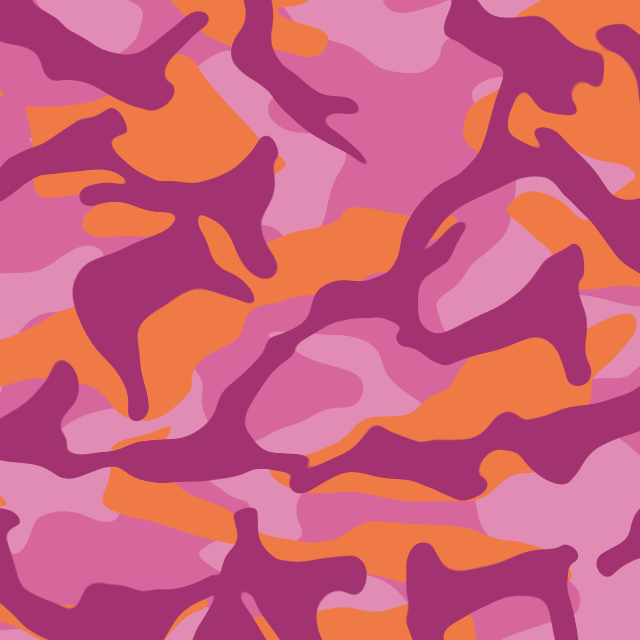
Write a three.js fragment shader that draws this pattern.

```glsl
varying vec2 vUv;

const vec3 ROSE   = vec3(0.84, 0.40, 0.61);
const vec3 BLUSH  = vec3(0.88, 0.55, 0.71);
const vec3 ORANGE = vec3(0.94, 0.48, 0.27);
const vec3 PLUM   = vec3(0.64, 0.20, 0.44);

const float EDGE = 0.0012;                  // half width of the smoothed edge
const vec2  BLUSH_FREQ = vec2(3.6, 6.6);
const vec2  ORANGE_FREQ = vec2(2.9, 6.2);
const float BLUSH_LEVEL = 0.046;            // higher level, smaller share
const float ORANGE_LEVEL = 0.072;
const float DETAIL = 0.35;                  // weight of the second octave
const float WARP_FREQ = 4.3;
const float WARP_AMOUNT = 0.10;

const vec2  BLOB_GRID = vec2(3.0, 5.0);     // plum blobs across and up
const float BLOB_JITTER = 0.45;
const float BODY_HALF = 0.07;
const vec2  BODY_RADIUS = vec2(0.024, 0.049);
const vec2  ARM_LENGTH = vec2(0.085, 0.135);
const vec2  ARM_RADIUS = vec2(0.017, 0.025);
const vec2  ARM_BEND = vec2(0.3, 1.1);
const float MAX_TILT = 0.65;
const float ARM_BLEND = 0.04;
const float BLOB_BLEND = 0.02;

vec2 hash2(vec2 p) {
  vec3 q = fract(vec3(p.xyx) * vec3(0.1031, 0.1030, 0.0973));
  q += dot(q, q.yzx + 33.33);
  return fract((q.xx + q.yz) * q.zy);
}

float corner(vec2 cell, vec2 offset) {
  float a = 6.2832 * hash2(cell).x;
  return dot(vec2(cos(a), sin(a)), offset);
}

float gradientNoise(vec2 p) {
  vec2 i = floor(p), f = fract(p), e = vec2(1.0, 0.0);
  vec2 u = f * f * f * (f * (f * 6.0 - 15.0) + 10.0);
  return mix(mix(corner(i, f), corner(i + e, f - e), u.x),
             mix(corner(i + e.yx, f - e.yx), corner(i + 1.0, f - 1.0), u.x), u.y);
}

vec2 warp(vec2 p, float seed) {
  vec2 q = p * WARP_FREQ + seed;
  vec2 bend = vec2(gradientNoise(q), gradientNoise(q + 31.7));
  vec2 ripple = vec2(gradientNoise(q * 2.3 + 57.1), gradientNoise(q * 2.3 + 83.9));
  return p + WARP_AMOUNT * (bend + 0.25 * ripple);
}

// Flat, stretched patches: positive inside
float patchField(vec2 p, vec2 freq, float level, float seed) {
  vec2 q = warp(p, seed);
  q = vec2(q.x, q.y + 0.12 * q.x) * freq + seed;
  return gradientNoise(q) + DETAIL * gradientNoise(q * 1.9 + 19.3) - level;
}

// Coverage with an even edge, from the local slope of the field
float patchMask(vec2 p, vec2 freq, float level, float seed) {
  vec2 h = vec2(0.001, 0.0);
  float f = patchField(p, freq, level, seed);
  vec2 slope = vec2(patchField(p + h, freq, level, seed) - f,
                    patchField(p + h.yx, freq, level, seed) - f) / h.x;
  return smoothstep(-EDGE, EDGE, f / max(length(slope), 0.2));
}

float smoothMin(float a, float b, float k) {
  float h = max(k - abs(a - b), 0.0) / k;
  return min(a, b) - 0.25 * h * h * k;
}

float taperedCapsule(vec2 p, vec2 a, vec2 b, float ra, float rb) {
  vec2 ab = b - a;
  float t = clamp(dot(p - a, ab) / dot(ab, ab), 0.0, 1.0);
  return length(p - a - ab * t) - mix(ra, rb, t);
}

// One body with three arms, two of them forking from the same end
float limbedBlob(vec2 p, vec2 id) {
  vec2 shape = hash2(id + 11.0), size = hash2(id + 23.0);
  float tilt = MAX_TILT * (2.0 * shape.x - 1.0);
  vec2 axis = vec2(cos(tilt), sin(tilt));
  float ra = mix(BODY_RADIUS.x, BODY_RADIUS.y, size.x);
  float rb = mix(BODY_RADIUS.x, BODY_RADIUS.y, size.y);
  float d = taperedCapsule(p, -axis * BODY_HALF, axis * BODY_HALF, ra, rb);
  float turn = shape.y < 0.5 ? -1.0 : 1.0;
  for (int i = 0; i < 3; i++) {
    float k = float(i);
    vec2 r = hash2(id + 37.0 + 7.0 * k);
    float side = i == 1 ? -1.0 : 1.0;
    float a = tilt + (i == 2 ? -turn : turn) * mix(ARM_BEND.x, ARM_BEND.y, r.x);
    vec2 root = axis * BODY_HALF * 0.6 * side;
    vec2 tip = root + side * vec2(cos(a), sin(a)) * mix(ARM_LENGTH.x, ARM_LENGTH.y, r.y);
    float arm = taperedCapsule(p, root, tip, ARM_RADIUS.x, mix(ARM_RADIUS.x, ARM_RADIUS.y, r.x));
    d = smoothMin(d, arm, ARM_BLEND);
  }
  return d;
}

// Jittered rows of blobs, every other row shifted by half a cell
float blobDistance(vec2 p) {
  float d = 1.0, row = floor(p.y * BLOB_GRID.y);
  for (int j = -1; j <= 1; j++) {
    float y = row + float(j), shift = 0.5 * mod(y, 2.0);
    float column = floor(p.x * BLOB_GRID.x - shift);
    for (int i = -1; i <= 1; i++) {
      vec2 id = vec2(column + float(i), y);
      vec2 center = id + vec2(shift, 0.0) + 0.5 + BLOB_JITTER * (hash2(id + 5.0) - 0.5);
      d = smoothMin(d, limbedBlob(p - center / BLOB_GRID, id), BLOB_BLEND);
    }
  }
  return d;
}

void main() {
  vec3 color = mix(ROSE, BLUSH, patchMask(vUv, BLUSH_FREQ, BLUSH_LEVEL, 41.3));
  color = mix(color, ORANGE, patchMask(vUv, ORANGE_FREQ, ORANGE_LEVEL, 12.6));
  float plum = blobDistance(warp(vUv, 67.2));
  color = mix(color, PLUM, 1.0 - smoothstep(-EDGE, EDGE, plum));
  gl_FragColor = vec4(color, 1.0);
}
```
